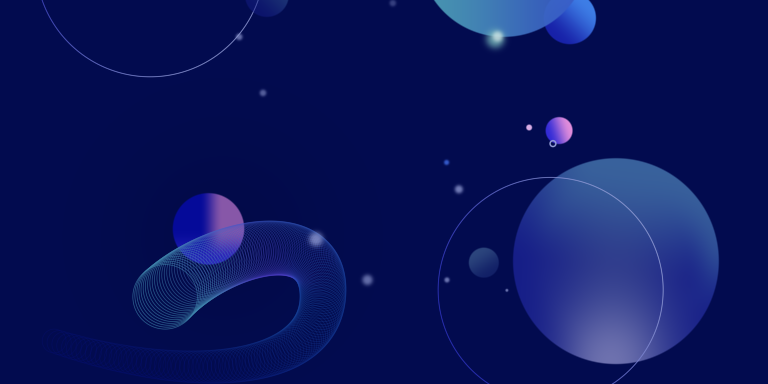
Reproduce this background procedurally as a Shadertoy shader.

```glsl
const vec3 NAVY = vec3(0.008, 0.043, 0.310);
const vec3 ROYAL = vec3(0.08, 0.11, 0.53);
const vec3 TEAL = vec3(0.25, 0.53, 0.68);
const vec3 STEEL = vec3(0.22, 0.38, 0.61);
const vec3 VIOLET = vec3(0.34, 0.27, 0.84);
const vec3 PINK = vec3(0.88, 0.55, 0.86);
const vec3 MIST = vec3(0.58, 0.62, 0.84);

// Coverage of a disc whose edge fades over the given width
float disc(vec2 p, vec2 center, float radius, float edge) {
    return 1.0 - smoothstep(-edge, edge, length(p - center) - radius);
}

// Coverage of a thin circle
float ring(vec2 p, vec2 center, float radius, float width) {
    return 1.0 - smoothstep(0.0, width, abs(length(p - center) - radius));
}

// Disc filled with a linear gradient running along dir
vec3 ball(vec3 base, vec2 p, vec2 center, float radius, vec2 dir,
          vec3 from, vec3 to, float alpha, float edge) {
    float t = smoothstep(-0.9, 0.9, dot((p - center) / radius, dir));
    return mix(base, mix(from, to, t), alpha * disc(p, center, radius, edge));
}

// Soft floating speck
vec3 speck(vec3 base, vec2 p, vec2 center, float radius, vec3 tint, float alpha) {
    float d = length(p - center) / radius;
    return mix(base, tint, alpha * exp(-d * d * d));
}

vec2 bezier(vec2 a, vec2 b, vec2 c, vec2 d, float t) {
    float s = 1.0 - t;
    return s * s * s * a + 3.0 * s * s * t * b + 3.0 * s * t * t * c + t * t * t * d;
}

// Outline that brightens along dir
vec3 orbit(vec3 base, vec2 p, vec2 center, float radius, vec2 dir, float px) {
    float light = smoothstep(-1.0, 1.0, dot((p - center) / radius, dir));
    vec3 tint = mix(vec3(0.18, 0.20, 0.75), MIST, light);
    return mix(base, tint, 0.75 * ring(p, center, radius, 1.1 * px));
}

// Large sphere with a cool top, a pale base and a lit right rim
vec3 planet(vec3 base, vec2 p, vec2 center, float radius, float edge) {
    vec2 q = (p - center) / radius;
    float rim = smoothstep(0.65, 1.0, length(q));
    vec3 tint = mix(ROYAL, vec3(0.17, 0.22, 0.54), exp(-2.5 * q.x * q.x));
    tint = mix(tint, STEEL, smoothstep(-0.15, 0.95, q.y + 0.15 * q.x));
    vec2 low = (q - vec2(-0.05, -1.0)) * vec2(1.5, 1.25);
    tint = mix(tint, vec3(0.46, 0.47, 0.70), 0.9 * exp(-1.8 * dot(low, low)));
    tint = mix(tint, STEEL, 0.6 * rim * smoothstep(0.3, 1.0, q.x) * smoothstep(-0.6, 0.2, q.y));
    tint = mix(tint, ROYAL, 0.45 * rim * smoothstep(0.2, 1.0, -q.x));
    return mix(base, tint, disc(p, center, radius, edge));
}

// Circles swept along a hooked path
vec3 coil(vec3 base, vec2 p, float px) {
    const int COUNT = 165;
    vec2 head = vec2(0.430, 0.227), bend = vec2(0.841, 0.237), tail = vec2(0.141, 0.112);
    vec3 col = base;
    for (int i = 0; i < COUNT; i++) {
        float t = 2.0 * float(i) / float(COUNT - 1);
        float u = max(t - 1.0, 0.0);
        vec2 center = t < 1.0
            ? bezier(head, vec2(0.560, 0.357), vec2(0.841, 0.427), bend, t)
            : bezier(bend, vec2(0.841, 0.023), vec2(0.495, -0.003), tail, u);
        float radius = t < 1.0 ? mix(0.084, 0.060, t) : mix(0.060, 0.031, u);
        vec3 tint = mix(TEAL, VIOLET, smoothstep(0.1, 0.5, t));
        tint = mix(tint, vec3(0.10, 0.30, 0.68), smoothstep(0.6, 1.0, t));
        tint = mix(tint, vec3(0.02, 0.06, 0.50), smoothstep(1.0, 1.75, t));
        // The upper side of the bend catches cyan light
        float crest = smoothstep(0.0, 1.0, (p.y - center.y) / radius);
        tint = mix(tint, vec3(0.12, 0.40, 0.70), 0.6 * crest * (1.0 - u) * smoothstep(0.2, 0.6, t));
        float alpha = mix(0.50, 0.22, smoothstep(0.0, 0.5, t));
        col = mix(col, tint, alpha * ring(p, center, radius, px));
    }
    return col;
}

void mainImage(out vec4 fragColor, in vec2 fragCoord) {
    vec2 p = fragCoord / iResolution.y;
    float px = 1.0 / iResolution.y;

    // Backdrop with a faint shadow
    vec3 col = NAVY * (1.0 - 0.08 * exp(-14.0 * dot(p - vec2(0.58, 0.38), p - vec2(0.58, 0.38))));

    // Upper shapes
    col = orbit(col, p, vec2(0.391, 1.098), 0.298, vec2(0.6, -0.5), px);
    col = ball(col, p, vec2(0.695, 1.013), 0.057, vec2(0.7, 0.7), ROYAL, STEEL, 0.5, px);
    col = ball(col, p, vec2(1.484, 0.953), 0.068, vec2(0.7, 0.7),
               vec3(0.09, 0.13, 0.66), vec3(0.24, 0.49, 0.90), 1.0, px);
    col = ball(col, p, vec2(1.3125, 1.125), 0.221, vec2(0.9, 0.0),
               vec3(0.30, 0.62, 0.72), vec3(0.22, 0.36, 0.78), 0.92, px);
    col = speck(col, p, vec2(1.290, 0.899), 0.025, vec3(0.45, 0.70, 0.72), 0.8);
    col = speck(col, p, vec2(1.296, 0.905), 0.014, vec3(0.85, 0.92, 0.92), 0.7);

    // Right-hand spheres and orbit
    col = planet(col, p, vec2(1.604, 0.320), 0.268, px);
    col = orbit(col, p, vec2(1.434, 0.245), 0.293, vec2(0.8, 0.5), px);
    col = ball(col, p, vec2(1.260, 0.316), 0.039, vec2(-0.5, 0.8),
               vec3(0.08, 0.14, 0.42), vec3(0.20, 0.31, 0.52), 0.85, px);
    col = ball(col, p, vec2(1.456, 0.660), 0.035, vec2(0.95, 0.3),
               vec3(0.20, 0.17, 0.84), PINK, 1.0, px);
    col = mix(col, MIST, ring(p, vec2(1.440, 0.626), 0.0075, 1.5 * px));
    col = mix(col, vec3(0.85, 0.68, 0.90), disc(p, vec2(1.378, 0.668), 0.0075, px));

    // Mauve sphere behind the coil
    vec2 q = (p - vec2(0.543, 0.404)) / 0.093;
    vec3 mauve = mix(vec3(0.02, 0.04, 0.60), vec3(0.53, 0.34, 0.66), smoothstep(-0.25, 0.4, q.x));
    mauve = mix(mauve, vec3(0.14, 0.13, 0.72), smoothstep(0.0, -0.9, q.y));
    col = mix(col, mauve, disc(q, vec2(0.0), 1.0, px / 0.093));
    col = coil(col, p, px);

    // Drifting specks
    col = speck(col, p, vec2(0.823, 0.377), 0.019, MIST, 0.75);
    col = speck(col, p, vec2(0.957, 0.271), 0.014, MIST, 0.65);
    col = speck(col, p, vec2(0.685, 0.758), 0.009, MIST, 0.55);
    col = speck(col, p, vec2(0.623, 0.904), 0.009, MIST, 0.65);
    col = speck(col, p, vec2(1.023, 0.992), 0.009, MIST, 0.35);
    col = speck(col, p, vec2(1.195, 0.507), 0.011, MIST, 0.75);
    col = speck(col, p, vec2(1.163, 0.577), 0.007, vec3(0.25, 0.42, 0.90), 0.8);
    col = speck(col, p, vec2(1.164, 0.271), 0.007, MIST, 0.7);
    col = speck(col, p, vec2(1.320, 0.244), 0.004, MIST, 0.7);

    fragColor = vec4(col, 1.0);
}
```
